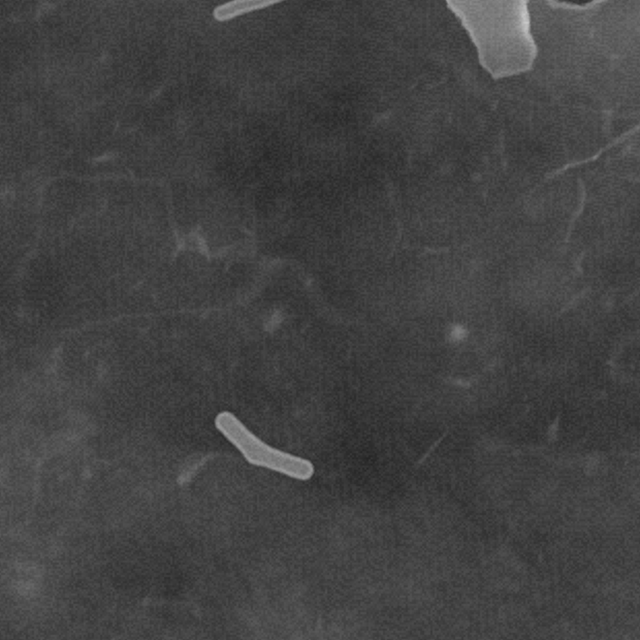
Write a Shadertoy shader that draws this texture.

```glsl
float hash(vec2 p) {
    return fract(sin(dot(p, vec2(127.1, 311.7))) * 43758.5453);
}

float noise(vec2 p) {
    vec2 i = floor(p), f = fract(p);
    f = f * f * (3.0 - 2.0 * f);
    return mix(mix(hash(i), hash(i + vec2(1, 0)), f.x),
               mix(hash(i + vec2(0, 1)), hash(i + vec2(1, 1)), f.x), f.y);
}

float fbm(vec2 p) {
    float sum = 0.0, gain = 0.5;
    for (int i = 0; i < 5; i++) {
        sum += gain * noise(p);
        p = mat2(1.6, 1.2, -1.2, 1.6) * p + 7.3;
        gain *= 0.5;
    }
    return sum;
}

float segment(vec2 p, vec2 a, vec2 b) {
    vec2 pa = p - a, ba = b - a;
    return length(pa - ba * clamp(dot(pa, ba) / dot(ba, ba), 0.0, 1.0));
}

float smoothMin(float a, float b, float k) {
    float h = max(k - abs(a - b), 0.0) / k;
    return min(a, b) - h * h * k * 0.25;
}

float spot(vec2 p, vec2 center, vec2 size) {
    vec2 d = (p - center) / size;
    return exp(-dot(d, d));
}

// Thin bright fold that fades softly to both sides
float fold(vec2 p, vec2 a, vec2 b) {
    float d = segment(p, a, b) / 0.005;
    return exp(-d * d) * (0.3 + noise(p * 45.0));
}

// Scattered oblong flecks, mostly leaning up to the right
float flecks(vec2 p, float cells, float density) {
    vec2 g = p * cells, id = floor(g);
    float sum = 0.0;
    for (int y = -1; y <= 1; y++)
    for (int x = -1; x <= 1; x++) {
        vec2 c = id + vec2(x, y);
        float present = step(hash(c + 3.7), density);
        vec2 d = g - c - vec2(hash(c), hash(c + 19.1));
        float angle = 1.0 + 1.8 * (hash(c + 41.3) - 0.5);
        vec2 axis = vec2(cos(angle), sin(angle));
        vec2 q = vec2(dot(d, axis), dot(d, vec2(-axis.y, axis.x)));
        q /= vec2(0.16 + 0.18 * hash(c + 8.2), 0.11);
        sum += present * exp(-dot(q, q)) * (0.25 + 0.75 * hash(c + 27.9));
    }
    return sum;
}

// Pale rod with a lighter rim
float paintRod(float shade, float d, float body) {
    float rim = exp(-pow((d + 0.005) / 0.0035, 2.0));
    return mix(shade, body + 0.09 * rim, smoothstep(0.003, -0.003, d));
}

void mainImage(out vec4 fragColor, in vec2 fragCoord) {
    vec2 p = fragCoord / iResolution.xy;
    vec2 wobble = vec2(fbm(p * 22.0), fbm(p * 22.0 + 50.0)) - 0.5;
    vec2 q = p + 0.035 * wobble;

    // Cloudy ground with broad light and dark areas
    float shade = 0.258 + 0.14 * (fbm(p * vec2(4.0, 5.5) + 2.0) - 0.5);
    shade += 0.06 * (fbm(p * 26.0) - 0.5);
    shade += 0.03 * spot(p, vec2(0.12, 0.22), vec2(0.25, 0.16));
    shade += 0.02 * spot(p, vec2(0.75, 0.2), vec2(0.14, 0.1));
    shade -= 0.03 * spot(q, vec2(0.58, 0.27), vec2(0.1, 0.05));
    shade -= 0.03 * spot(q, vec2(0.22, 0.1), vec2(0.12, 0.05));
    shade -= 0.025 * spot(q, vec2(0.45, 0.78), vec2(0.3, 0.09));

    // Flecks in loose clusters, and wispy creases
    float cluster = smoothstep(0.38, 0.62, fbm(p * 6.0 + 31.0));
    shade += (0.03 + 0.09 * cluster) * flecks(q, 13.0, 0.3);
    shade += (0.02 + 0.05 * cluster) * flecks(q + 0.37, 26.0, 0.4);
    float crease = abs(noise(q * 9.0 + 14.0) - 0.5);
    shade += 0.035 * cluster * smoothstep(0.08, 0.0, crease);

    // Long folds
    float folds = fold(q, vec2(0.86, 0.72), vec2(0.93, 0.755));
    folds += fold(q, vec2(0.93, 0.755), vec2(1.0, 0.81));
    folds += 0.7 * fold(q, vec2(0.885, 0.63), vec2(0.91, 0.71));
    folds += 0.8 * fold(q, vec2(0.645, 0.27), vec2(0.69, 0.33));
    folds += 0.8 * fold(q, vec2(0.28, 0.245), vec2(0.335, 0.285));
    folds += 0.5 * fold(q, vec2(0.27, 0.595), vec2(0.315, 0.655));
    folds += 0.6 * fold(q, vec2(0.63, 0.615), vec2(0.7, 0.61));
    shade += 0.11 * folds;
    shade += 0.2 * spot(q, vec2(0.72, 0.478), vec2(0.014, 0.01));
    shade += 0.11 * spot(q, vec2(0.72, 0.405), vec2(0.022, 0.008));
    shade += 0.12 * spot(q, vec2(0.05, 0.09), vec2(0.04, 0.035)) * (0.3 + noise(q * 50.0));

    // Raised bank in the upper right corner, with a small hollow
    float bank = smoothstep(0.76, 1.0, q.y) * smoothstep(0.76, 0.85, q.x);
    shade += bank * (0.06 + 0.11 * fbm(q * 14.0));
    float hollow = length((q - vec2(0.905, 1.01)) / vec2(0.035, 0.018));
    shade += 0.14 * exp(-pow((hollow - 1.2) / 0.25, 2.0));
    shade -= 0.15 * smoothstep(1.1, 0.7, hollow);

    // Bright ragged flap
    float flap = dot(q - vec2(0.703, 1.0), vec2(-0.894, -0.447));
    flap = max(flap, dot(q - vec2(0.768, 0.868), vec2(0.41, -0.91)));
    flap = max(flap, q.x - 0.832);
    float flapShade = mix(0.34, 0.5, smoothstep(0.87, 0.96, p.y));
    flapShade += 0.1 * (fbm(p * 20.0) - 0.5) + 0.09 * exp(-pow((flap + 0.006) / 0.006, 2.0));
    flapShade += 0.2 * spot(q, vec2(0.822, 0.975), vec2(0.012, 0.035));
    shade = mix(shade, flapShade, smoothstep(0.004, -0.005, flap));

    // Bent rod below the middle, and a straight one cut by the top edge
    vec2 r = p + 0.006 * wobble;
    float bent = smoothMin(segment(r, vec2(0.353, 0.341), vec2(0.402, 0.292)),
                           segment(r, vec2(0.402, 0.292), vec2(0.474, 0.267)), 0.012) - 0.0165;
    shade -= 0.03 * exp(-max(bent, 0.0) / 0.012);
    shade = paintRod(shade, bent, 0.48);
    shade = paintRod(shade, segment(r, vec2(0.345, 0.979), vec2(0.45, 1.015)) - 0.0125, 0.45);

    // Fine grain
    shade += 0.075 * (noise(p * 310.0) - 0.5);
    fragColor = vec4(vec3(clamp(shade, 0.0, 1.0)), 1.0);
}
```
